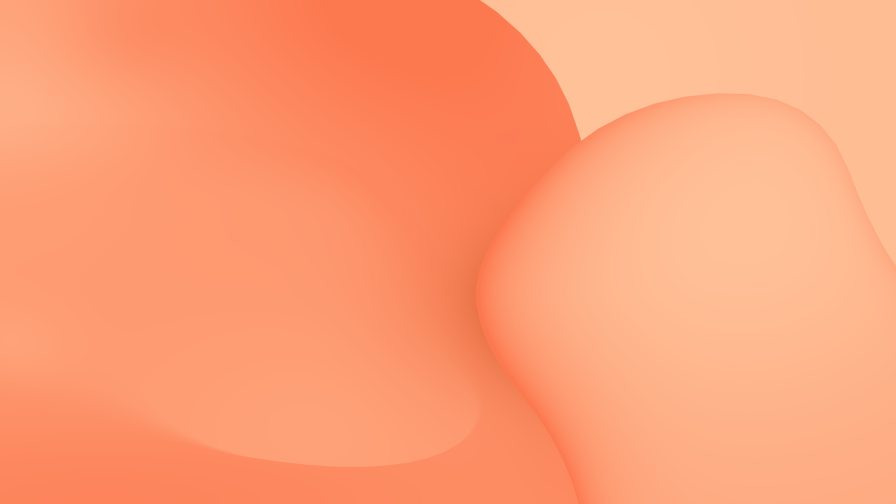
Write a WebGL 2 fragment shader that draws this background.

```glsl
#version 300 es
precision highp float;

uniform vec2 u_resolution;
out vec4 outColor;

// Palette: every surface is a tone between DEEP (0) and PALE (1)
const vec3 DEEP = vec3(0.99, 0.47, 0.31);
const vec3 PALE = vec3(1.00, 0.77, 0.61);
const vec3 SHADOW = vec3(0.89, 0.43, 0.25);

// Base tones
const float BACKDROP_TONE = 0.90;
const float LOBE_TONE = 0.40;
const float PANEL_TONE = 0.44;
const float BLOB_TONE = 0.62;

// Shadow and rim widths, in canvas heights
const float SHADOW_WIDTH = 0.065;
const float SHADOW_STRENGTH = 0.75;
const float SIDE_RIM = 0.11;
const float THIN_RIM = 0.025;

// Spline controls, in canvas heights
const int CONTROLS = 9;
const int STEPS = 6;
const vec2 BLOB[CONTROLS] = vec2[](
  vec2(0.938, 0.333), vec2(0.951, 0.523), vec2(1.225, 0.806),
  vec2(1.623, 0.824), vec2(1.743, 0.505), vec2(1.852, 0.394),
  vec2(2.083, -0.481), vec2(1.178, -0.185), vec2(1.137, 0.093));
const vec2 LOBE[CONTROLS] = vec2[](
  vec2(0.764, 1.120), vec2(1.102, 0.907), vec2(1.194, 0.569),
  vec2(1.389, 0.236), vec2(1.389, -0.62), vec2(0.463, -0.62),
  vec2(-0.463, -0.62), vec2(-0.463, 1.463), vec2(0.463, 1.312));
const vec2 PANEL[CONTROLS] = vec2[](
  vec2(-0.231, 0.769), vec2(0.602, 0.745), vec2(0.856, 0.560),
  vec2(0.926, 0.329), vec2(0.984, 0.167), vec2(0.833, 0.069),
  vec2(0.509, 0.079), vec2(-0.046, 0.218), vec2(-0.463, 0.306));

// Signed distance to a closed quadratic B-spline, negative inside
float splineDistance(vec2 p, vec2 control[CONTROLS]) {
  float nearest = 1e3;
  float side = 1.0;
  vec2 a = 0.5 * (control[CONTROLS - 1] + control[0]);
  for (int i = 0; i < CONTROLS; i++) {
    vec2 start = 0.5 * (control[(i + CONTROLS - 1) % CONTROLS] + control[i]);
    vec2 end = 0.5 * (control[i] + control[(i + 1) % CONTROLS]);
    for (int k = 1; k <= STEPS; k++) {
      float t = float(k) / float(STEPS);
      vec2 b = mix(mix(start, control[i], t), mix(control[i], end, t), t);
      vec2 edge = b - a;
      vec2 offset = p - a;
      vec2 gap = offset - edge * clamp(dot(offset, edge) / dot(edge, edge), 0.0, 1.0);
      nearest = min(nearest, dot(gap, gap));
      // Flip the sign whenever a ray to the right crosses the outline
      if ((a.y > p.y) != (b.y > p.y) && offset.x < edge.x * offset.y / edge.y) side = -side;
      a = b;
    }
  }
  return side * sqrt(nearest);
}

float glow(vec2 p, vec2 center, vec2 radius) {
  vec2 q = (p - center) / radius;
  return exp(-dot(q, q));
}

float lobeTone(vec2 p) {
  return LOBE_TONE + 0.28 * glow(p, vec2(0.0, 0.76), vec2(0.35, 0.16))
    + 0.15 * glow(p, vec2(0.0, 1.0), vec2(0.2))
    - 0.42 * glow(p, vec2(0.78, 1.02), vec2(0.42, 0.30))
    - 0.17 * glow(p, vec2(1.0, 0.62), vec2(0.3))
    - 0.24 * glow(p, vec2(0.2, 0.0), vec2(0.8, 0.18))
    - 0.10 * glow(p, vec2(0.25, 0.93), vec2(0.13, 0.10));
}

float panelTone(vec2 p) {
  return PANEL_TONE + 0.11 * glow(p, vec2(0.67, 0.15), vec2(0.35, 0.20))
    + 0.20 * glow(p, vec2(0.0, 0.28), vec2(0.12, 0.10))
    + 0.10 * glow(p, vec2(0.0, 0.68), vec2(0.3, 0.2))
    - 0.12 * glow(p, vec2(0.87, 0.45), vec2(0.15, 0.25));
}

float blobTone(vec2 p, float depth) {
  float left = 1.0 - smoothstep(0.95, 1.55, p.x);
  return BLOB_TONE + 0.33 * glow(p, vec2(1.46, 0.56), vec2(0.50, 0.42))
    - 0.58 * left * exp(-depth / SIDE_RIM) - 0.22 * exp(-depth / THIN_RIM);
}

vec3 toneColor(float tone) { return mix(DEEP, PALE, clamp(tone, 0.0, 1.0)); }

void main() {
  vec2 p = gl_FragCoord.xy / u_resolution.y;
  float pixel = 0.75 / u_resolution.y;
  float blob = splineDistance(p, BLOB);
  float lobe = splineDistance(p, LOBE);
  float panel = splineDistance(p, PANEL);

  // Panel: crisp along the lower edge, fading elsewhere
  float softness = pixel + 0.14 * smoothstep(0.1, 0.5, p.y)
    + 0.10 * (1.0 - smoothstep(0.1, 0.5, p.x));
  float tone = mix(lobeTone(p), panelTone(p), smoothstep(-pixel, softness, -panel));
  tone -= 0.02 * smoothstep(-pixel, pixel, -panel) * smoothstep(0.3, 0.6, p.y);

  // Lobe, darkened by the shadow of the blob
  float outside = max(blob, 0.0);
  float height = (p.y - 0.38) / 0.20;
  float shade = SHADOW_STRENGTH * exp(-outside / SHADOW_WIDTH - height * height);
  vec3 lobeColor = mix(toneColor(tone - 0.11 * exp(-outside / 0.15)), SHADOW, shade);

  // Backdrop, lobe, then blob
  vec3 color = toneColor(BACKDROP_TONE + 0.06 * glow(p, vec2(1.2, 0.85), vec2(0.3)));
  color = mix(color, lobeColor, smoothstep(-pixel, pixel, -lobe));
  vec3 blobColor = toneColor(blobTone(p, max(-blob, 0.0)));
  outColor = vec4(mix(color, blobColor, smoothstep(-pixel, pixel, -blob)), 1.0);
}
```
